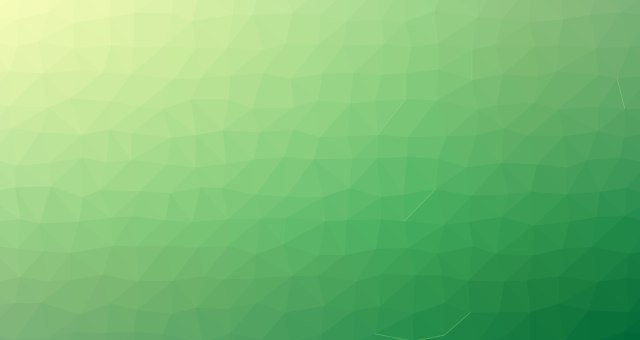
Reproduce this background procedurally as a Shadertoy shader.

```glsl
// A low-poly mesh of flat triangles, fading from pale yellow to deep green.
// A jittered grid is split along its shorter diagonals; every triangle takes
// the mean of a horizontal and a vertical colour ramp at its middle.

const vec2  CELL        = vec2(0.0895, 0.0858);  // grid step, in canvas heights
const vec2  GRID_ORIGIN = vec2(0.044, 0.007);
const vec2  JITTER      = vec2(0.46, 0.40);      // full spread, in cells
const float SEAM_CHANCE = 0.065;
const float SEAM_WIDTH  = 0.0011;
const float SEAM_ALPHA  = 0.38;
const vec3  SEAM_COLOUR = vec3(0.66, 0.85, 0.55);

const int STOPS = 7;
const vec3 RAMP[STOPS] = vec3[STOPS](
    vec3(0.97, 0.99, 0.73), vec3(0.85, 0.94, 0.64), vec3(0.68, 0.87, 0.56),
    vec3(0.47, 0.78, 0.47), vec3(0.25, 0.67, 0.36), vec3(0.14, 0.52, 0.26),
    vec3(0.00, 0.41, 0.22));

vec2 hash22(vec2 p) {
    vec3 q = fract(p.xyx * vec3(0.1031, 0.1030, 0.0973));
    q += dot(q, q.yzx + 33.33);
    return fract((q.xx + q.yz) * q.zy);
}

vec3 ramp(float t) {
    float s = clamp(t, 0.0, 1.0) * float(STOPS - 1);
    int i = min(int(s), STOPS - 2);
    return mix(RAMP[i], RAMP[i + 1], s - float(i));
}

// Jittered grid point, in canvas heights
vec2 gridPoint(vec2 id) {
    return GRID_ORIGIN + CELL * (id + JITTER * (hash22(id + 71.0) - 0.5));
}

// Signed distance to the line a-b, positive on its right
float edgeSide(vec2 p, vec2 a, vec2 b) {
    vec2 e = normalize(b - a);
    return e.y * (p.x - a.x) - e.x * (p.y - a.y);
}

float segmentDistance(vec2 p, vec2 a, vec2 b) {
    vec2 e = b - a;
    float t = clamp(dot(p - a, e) / dot(e, e), 0.0, 1.0);
    return length(p - a - e * t);
}

// Flat colour in rgb times coverage in a, for a counter-clockwise triangle
vec4 facet(vec2 p, vec2 a, vec2 b, vec2 c, float pixel, float aspect) {
    float d = max(edgeSide(p, a, b), max(edgeSide(p, b, c), edgeSide(p, c, a)));
    float coverage = clamp(0.5 - d / pixel, 0.0, 1.0);
    vec2 middle = (a + b + c) / 3.0;
    vec3 colour = 0.5 * (ramp(middle.x / aspect) + ramp(1.0 - middle.y));
    return vec4(colour, 1.0) * coverage;
}

void mainImage(out vec4 fragColor, in vec2 fragCoord) {
    float pixel = 1.0 / iResolution.y;
    float aspect = iResolution.x / iResolution.y;
    vec2 p = fragCoord * pixel;
    vec2 home = floor((p - GRID_ORIGIN) / CELL);

    vec4 mesh = vec4(0.0);
    float seam = 0.0;
    for (int y = -1; y <= 1; y++) {
        for (int x = -1; x <= 1; x++) {
            vec2 id = home + vec2(x, y);
            vec2 a = gridPoint(id);
            vec2 b = gridPoint(id + vec2(1.0, 0.0));
            vec2 c = gridPoint(id + vec2(1.0, 1.0));
            vec2 d = gridPoint(id + vec2(0.0, 1.0));

            // Split the cell along its shorter diagonal
            bool rising = distance(a, c) < distance(b, d);
            if (rising) {
                mesh += facet(p, a, b, c, pixel, aspect);
                mesh += facet(p, a, c, d, pixel, aspect);
            } else {
                mesh += facet(p, a, b, d, pixel, aspect);
                mesh += facet(p, b, c, d, pixel, aspect);
            }

            // Thin pale seams on a few edges of the darker side
            vec2 pick = hash22(id + 19.0);
            if (pick.x < SEAM_CHANCE) {
                vec2 end = pick.y < 0.25 ? b : (rising && pick.y > 0.6 ? c : d);
                float gap = segmentDistance(p, a, end) - SEAM_WIDTH;
                float side = smoothstep(0.4, 0.6, a.x / aspect);
                seam = max(seam, side * clamp(0.5 - gap / pixel, 0.0, 1.0));
            }
        }
    }

    vec3 colour = mesh.rgb / max(mesh.a, 0.001);
    fragColor = vec4(mix(colour, SEAM_COLOUR, seam * SEAM_ALPHA), 1.0);
}
```
